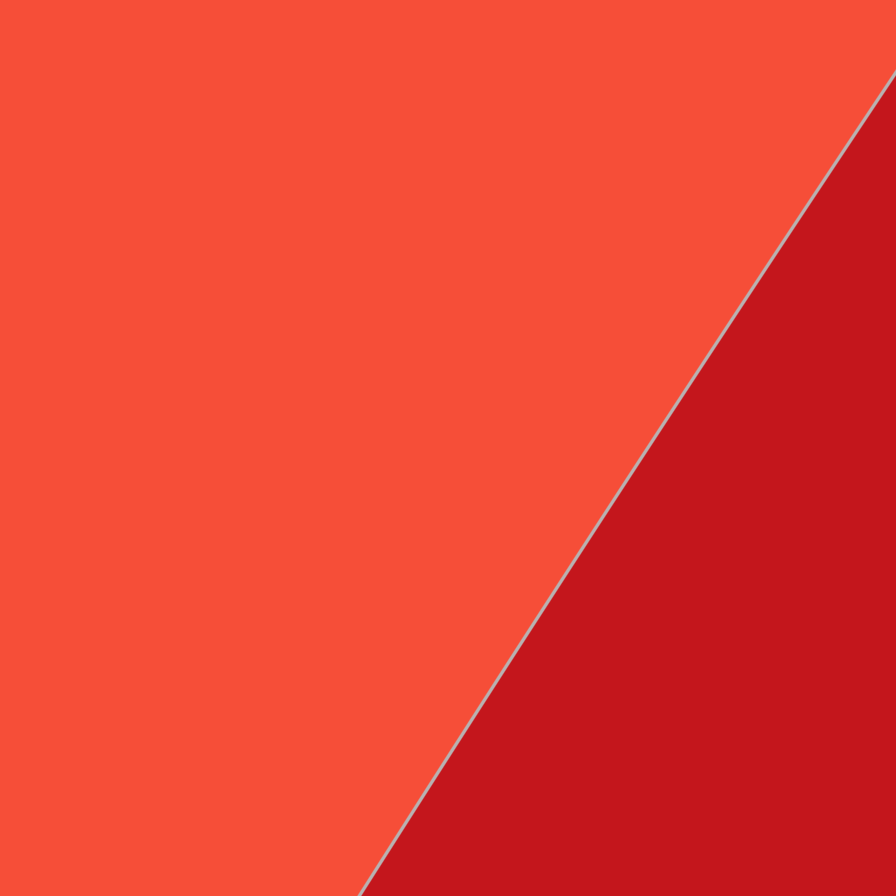
This background is drawn by a three.js fragment shader. Its source:

```glsl
varying vec2 vUv;

// Signed distance to the slightly bowed diagonal, positive on its right
float diagonalDistance(vec2 p) {
  float edgeX = 0.401 + p.y * (0.6347 + 0.0184 * p.y);
  float slope = 0.6347 + 0.0368 * p.y;
  return (p.x - edgeX) / sqrt(1.0 + slope * slope);
}

void main() {
  vec3 coral = vec3(0.965, 0.306, 0.218);
  vec3 crimson = vec3(0.77, 0.088, 0.108);
  vec3 silver = vec3(0.72, 0.70, 0.70);

  float dist = diagonalDistance(vUv);

  // Two flat fields
  vec3 color = mix(coral, crimson, smoothstep(-0.001, 0.001, dist));

  // Thin seam between them
  float seam = 1.0 - smoothstep(0.0009, 0.0028, abs(dist));
  color = mix(color, silver, seam);

  gl_FragColor = vec4(color, 1.0);
}
```
